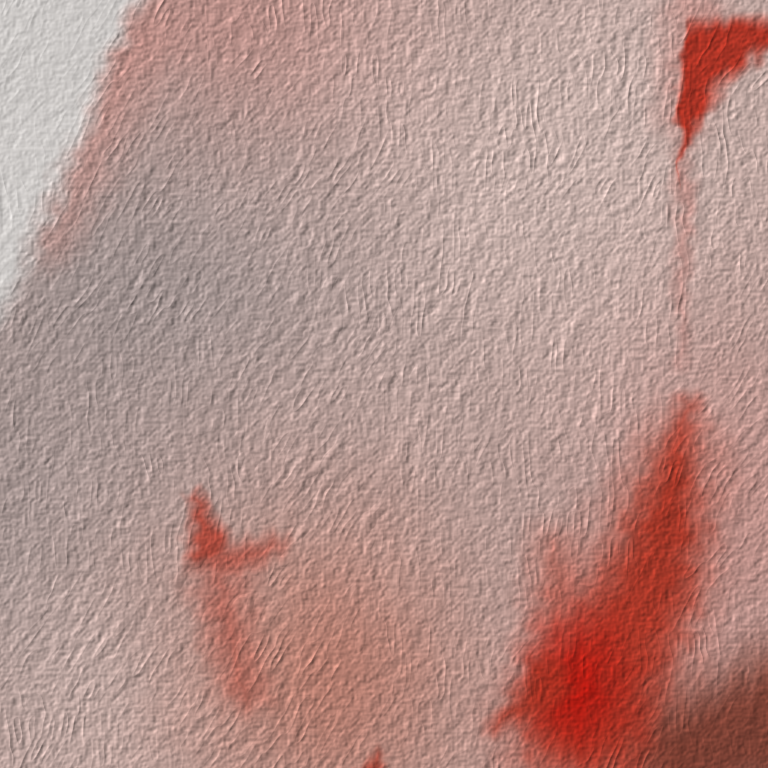
A Shadertoy shader for this texture:

```glsl
#define RELIEF 0.50
#define LIGHT_STEP 0.0018
#define BRISTLES vec2(125.0, 32.0)
#define GRAIN_SCALE 140.0
#define CRUST_SCALE 50.0
#define WEAVE_COUNT 170.0
#define WEAVE_DEPTH 0.03
#define EDGE_WANDER 0.042

const vec3 ROSE   = vec3(0.710, 0.605, 0.580);
const vec3 PALE   = vec3(0.780, 0.695, 0.670);
const vec3 WHITE  = vec3(0.800, 0.785, 0.775);
const vec3 GREY   = vec3(0.625, 0.570, 0.560);
const vec3 BLUSH  = vec3(0.725, 0.535, 0.505);
const vec3 SALMON = vec3(0.700, 0.465, 0.405);
const vec3 RUST   = vec3(0.670, 0.340, 0.285);
const vec3 RED    = vec3(0.635, 0.195, 0.135);
const vec3 SCARLET = vec3(0.700, 0.090, 0.060);
const vec3 BROWN  = vec3(0.460, 0.225, 0.175);

float hash(vec2 p) {
    vec3 q = fract(vec3(p.xyx) * 0.1031);
    q += dot(q, q.yzx + 33.33);
    return fract((q.x + q.y) * q.z);
}

float noise(vec2 p) {
    vec2 i = floor(p), f = fract(p);
    f = f * f * (3.0 - 2.0 * f);
    return mix(mix(hash(i), hash(i + vec2(1, 0)), f.x),
               mix(hash(i + vec2(0, 1)), hash(i + vec2(1, 1)), f.x), f.y);
}

float fbm(vec2 p) {
    float sum = 0.0, amp = 0.5;
    for (int i = 0; i < 4; i++) {
        sum += amp * noise(p);
        p = mat2(1.6, 1.2, -1.2, 1.6) * p + 17.3;
        amp *= 0.5;
    }
    return sum / 0.9375;
}

// Soft elliptical patch of colour
float patchMask(vec2 p, vec2 centre, vec2 radius) {
    vec2 d = (p - centre) / radius;
    return exp(-dot(d, d));
}

// Tapered stroke from a to b with a soft border
float stroke(vec2 p, vec2 a, vec2 b, float ra, float rb, float soft) {
    vec2 ab = b - a;
    float t = clamp(dot(p - a, ab) / dot(ab, ab), 0.0, 1.0);
    return 1.0 - smoothstep(-soft, soft, length(p - a - ab * t) - mix(ra, rb, t));
}

// Noise drawn out along a direction
float bristles(vec2 p, float angle, vec2 scale) {
    vec2 dir = vec2(cos(angle), sin(angle));
    return noise(vec2(dot(p, vec2(-dir.y, dir.x)), dot(p, dir)) * scale);
}

float crease(float n) { return 1.0 - abs(2.0 * n - 1.0); }

// Paint thickness: brush marks, grain, dried dabs and canvas weave
float paintHeight(vec2 p) {
    vec2 q = p + 0.014 * vec2(noise(p * 14.0), noise(p * 14.0 + 40.0));
    q += 0.003 * vec2(noise(p * 70.0), noise(p * 70.0 + 20.0));
    float turn = smoothstep(0.48, 0.62, fbm(p * 5.0 + 3.0));
    float h = mix(crease(bristles(q, 1.55, BRISTLES)), crease(bristles(q, 1.05, BRISTLES)), turn);
    h *= 0.2 + 0.95 * noise(p * 15.0 + 70.0);
    h += 0.9 * noise(q * GRAIN_SCALE) + 0.7 * noise(p.yx * GRAIN_SCALE * 1.8 + 9.0);
    h += 0.7 * bristles(q, 1.2, vec2(85.0, 50.0));

    float crust = 0.2 + patchMask(p, vec2(0.36, 0.40), vec2(0.36, 0.34));
    float dab = bristles(q, 1.1, CRUST_SCALE * vec2(1.4, 0.7)) + 0.3 * noise(p * 120.0 + 4.0);
    h += 2.6 * crust * max(dab - 0.78, 0.0) * smoothstep(0.3, 0.7, noise(p * 12.0 + 5.0));

    vec2 weave = sin(6.2832 * WEAVE_COUNT * (p + 0.006 * noise(p * 25.0)));
    return h + WEAVE_DEPTH * (weave.x + weave.y) * noise(p * 20.0);
}

vec3 pigment(vec2 p) {
    // Muted ground with broad pale and grey areas
    vec3 col = mix(ROSE, PALE, 0.9 * patchMask(p, vec2(0.72, 0.79), vec2(0.34, 0.32)));
    col = mix(col, BLUSH, 0.75 * patchMask(p, vec2(0.28, 0.98), vec2(0.24, 0.17)));
    col = mix(col, GREY, 0.95 * patchMask(p, vec2(0.17, 0.63), vec2(0.30, 0.22)));
    col = mix(col, GREY, 0.75 * patchMask(p, vec2(0.0, 0.35), vec2(0.20, 0.30)));
    col = mix(col, PALE, 0.5 * patchMask(p, vec2(0.14, 0.08), vec2(0.16, 0.18)));
    col = mix(col, BLUSH, 0.8 * stroke(p, vec2(0.06, 0.68), vec2(0.18, 0.95), 0.01, 0.04, 0.05));
    float edge = p.x - 0.45 * (p.y - 0.58);
    col = mix(col, WHITE, 1.0 - smoothstep(-0.028, 0.022, edge));

    // Warm lower areas
    col = mix(col, SALMON, 0.85 * patchMask(p, vec2(0.43, 0.12), vec2(0.18, 0.20)));
    col = mix(col, BLUSH, 0.8 * patchMask(p, vec2(0.95, 0.30), vec2(0.18, 0.26)));
    col = mix(col, RUST, 0.85 * stroke(p, vec2(0.88, 0.38), vec2(0.77, 0.04), 0.04, 0.115, 0.07));
    col = mix(col, RUST, 0.8 * stroke(p, vec2(0.72, 0.29), vec2(0.74, 0.10), 0.01, 0.05, 0.05));
    col = mix(col, BROWN, 0.92 * stroke(p, vec2(0.90, 0.02), vec2(1.03, 0.05), 0.08, 0.09, 0.06));

    // Large red sweep and its bright core
    float sweep = stroke(p, vec2(0.897, 0.46), vec2(0.87, 0.30), 0.004, 0.042, 0.03);
    sweep = max(sweep, stroke(p, vec2(0.87, 0.30), vec2(0.765, 0.07), 0.042, 0.074, 0.04));
    col = mix(col, RED, 0.88 * sweep);
    col = mix(col, SCARLET, 0.9 * patchMask(p, vec2(0.755, 0.11), vec2(0.055, 0.075)));
    col = mix(col, RED, 0.8 * stroke(p, vec2(0.64, 0.06), vec2(0.72, 0.12), 0.006, 0.03, 0.02));

    // Upper wedge with halo and trailing drip
    col = mix(col, BLUSH, 0.9 * stroke(p, vec2(0.89, 0.84), vec2(0.91, 0.96), 0.02, 0.05, 0.04));
    col = mix(col, BLUSH, 0.85 * stroke(p, vec2(0.888, 0.52), vec2(0.89, 0.80), 0.004, 0.012, 0.016));
    float across = p.x - 0.886;
    float bottom = 0.755 + 0.18 * sqrt(max(across, 0.0) / 0.114);
    float wedge = smoothstep(-0.006, 0.007, across) * smoothstep(-0.02, 0.02, 0.955 + 0.28 * across - p.y);
    wedge *= smoothstep(-0.022, 0.024, p.y - bottom);
    col = mix(col, mix(RED, SCARLET, 0.15), 0.95 * wedge);

    // Small broken red marks
    float mark = stroke(p, vec2(0.25, 0.36), vec2(0.28, 0.285), 0.004, 0.024, 0.015);
    mark = max(mark, 0.75 * stroke(p, vec2(0.29, 0.27), vec2(0.355, 0.285), 0.026, 0.01, 0.025));
    mark = max(mark, 0.6 * stroke(p, vec2(0.295, 0.25), vec2(0.32, 0.10), 0.024, 0.016, 0.04));
    mark = max(mark, stroke(p, vec2(0.485, 0.0), vec2(0.50, 0.02), 0.012, 0.004, 0.012));
    return mix(col, RED, 0.75 * mark);
}

void mainImage(out vec4 fragColor, in vec2 fragCoord) {
    vec2 uv = fragCoord / iResolution.xy;

    // Dragged, uneven colour borders
    vec2 drag = vec2(fbm(uv * 8.0), fbm(uv * 8.0 + 31.0)) - 0.5;
    drag += 0.35 * (vec2(noise(uv * 70.0), noise(uv * vec2(90.0, 25.0) + 8.0)) - 0.5);
    vec3 col = pigment(uv + EDGE_WANDER * drag);
    col *= 1.0 + 0.06 * (fbm(uv * 11.0 + 60.0) - 0.5);

    // Raking light from the upper left, gentler on the smooth white
    vec2 toLight = normalize(vec2(-0.8, 0.6));
    float slope = paintHeight(uv) - paintHeight(uv + toLight * LIGHT_STEP);
    float depth = RELIEF * mix(1.0, 0.5, smoothstep(0.70, 0.77, col.b));
    col *= 1.0 + depth * clamp(slope, -0.9, 0.7);
    fragColor = vec4(clamp(col, 0.0, 1.0), 1.0);
}
```
